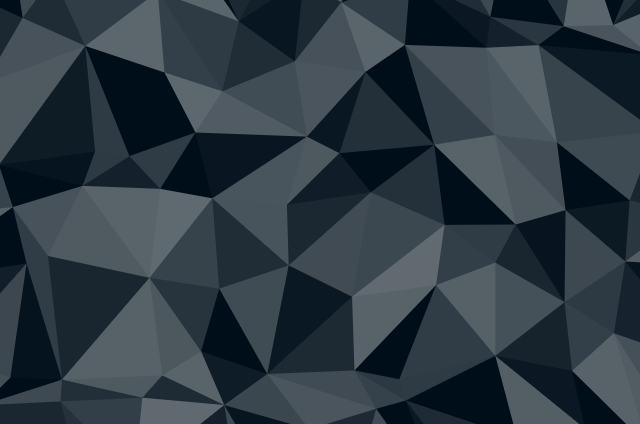
Write a Shadertoy shader that draws this background.

```glsl
// Draws a flat-shaded mosaic of irregular triangles in slate and navy tones.

const float ROWS = 6.0;      // lattice cells per canvas height
const float JITTER = 0.38;   // below 0.5 keeps every quad simple
const vec3 NAVY = vec3(0.0, 0.055, 0.100);
const vec3 SLATE = vec3(0.38, 0.420, 0.445);

vec2 hash22(vec2 p) {
    vec3 q = fract(p.xyx * vec3(0.1031, 0.1030, 0.0973));
    q += dot(q, q.yzx + 33.33);
    return fract((q.xx + q.yz) * q.zy);
}

float cross2(vec2 a, vec2 b) {
    return a.x * b.y - a.y * b.x;
}

// Twice the signed area, positive when counter-clockwise
float area(vec2 a, vec2 b, vec2 c) {
    return cross2(b - a, c - a);
}

vec2 latticePoint(vec2 id) {
    return id + JITTER * (2.0 * hash22(id + 57.0) - 1.0);
}

// Signed distance to the line a-b, negative on its left side
float edgeDistance(vec2 p, vec2 a, vec2 b) {
    return -cross2(normalize(b - a), p - a);
}

// Antialiased coverage of a counter-clockwise triangle
float coverage(vec2 p, vec2 a, vec2 b, vec2 c, float pixel) {
    float d = max(edgeDistance(p, a, b),
                  max(edgeDistance(p, b, c), edgeDistance(p, c, a)));
    return clamp(0.5 - d / pixel, 0.0, 1.0);
}

// Tone per triangle: each 2x2 block of cells shuffles eight evenly spread ranks
vec3 facetColor(vec2 id, float side) {
    vec2 local = mod(id, 2.0);
    vec2 shuffle = floor(hash22(floor(id * 0.5) + 19.0) * vec2(4.0, 8.0));
    float index = side + 2.0 * local.x + 4.0 * local.y;
    float rank = mod(index * (2.0 * shuffle.x + 1.0) + shuffle.y, 8.0);
    float u = (rank + hash22(id + 31.0 * side + 83.0).x) / 8.0;
    float tone = pow(max(u - 0.13, 0.0) / 0.87, 0.82);
    return mix(NAVY, SLATE, tone);
}

void mainImage(out vec4 fragColor, in vec2 fragCoord) {
    vec2 p = fragCoord / iResolution.y * ROWS;
    float pixel = ROWS / iResolution.y;
    vec2 home = floor(p);
    vec4 sum = vec4(0.0);

    // Jittered corners may push a quad into the neighbouring cells
    for (int y = -1; y <= 1; y++) {
        for (int x = -1; x <= 1; x++) {
            vec2 id = home + vec2(x, y);
            vec2 a = latticePoint(id);
            vec2 b = latticePoint(id + vec2(1.0, 0.0));
            vec2 c = latticePoint(id + vec2(1.0, 1.0));
            vec2 d = latticePoint(id + vec2(0.0, 1.0));

            // Split along the diagonal that avoids slivers and folds
            float splitAC = min(area(a, b, c), area(a, c, d));
            float splitBD = min(area(a, b, d), area(b, c, d));
            bool useAC = splitAC > splitBD;
            vec2 tip = useAC ? c : d;
            vec2 start = useAC ? a : b;

            float first = coverage(p, a, b, tip, pixel);
            float second = coverage(p, start, c, d, pixel);
            sum += first * vec4(facetColor(id, 0.0), 1.0);
            sum += second * vec4(facetColor(id, 1.0), 1.0);
        }
    }
    fragColor = vec4(sum.rgb / max(sum.a, 0.001), 1.0);
}
```
